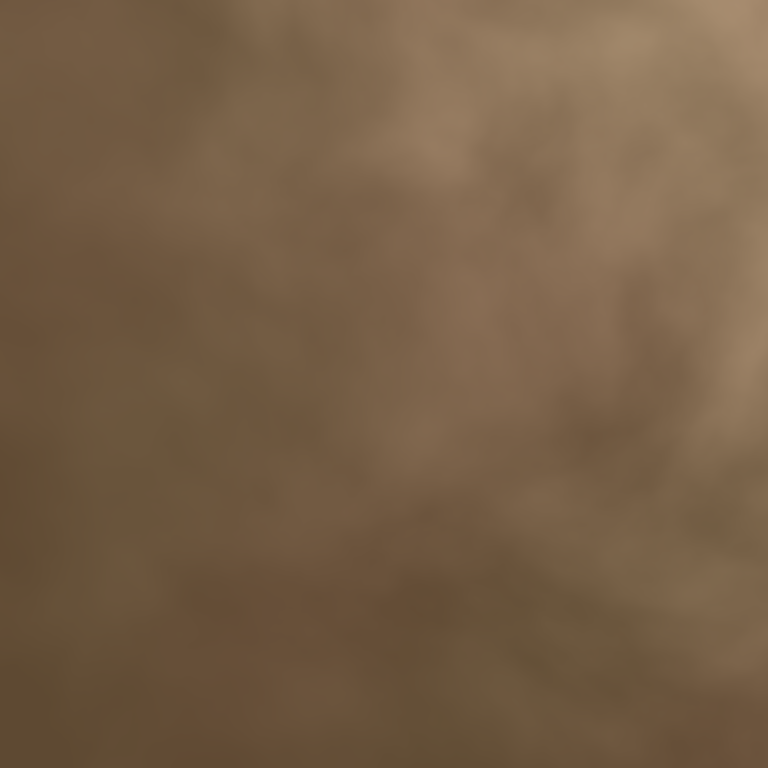
This texture is drawn by a Shadertoy shader. Its source:

```glsl
// Soft brown dust clouds, lit from the upper right and fading into dim haze.

const vec3 SHADOW_BROWN = vec3(0.370, 0.285, 0.195);
const vec3 LIT_TAN = vec3(0.640, 0.532, 0.422);
const vec3 RUST_SHIFT = vec3(0.010, -0.007, 0.003);

vec2 hashGradient(vec2 cell) {
    float angle = 6.2831853 * fract(sin(dot(cell, vec2(127.1, 311.7))) * 43758.5453);
    return vec2(cos(angle), sin(angle));
}

// Smooth gradient noise, roughly -0.6 to 0.6
float gradientNoise(vec2 p) {
    vec2 cell = floor(p);
    vec2 f = p - cell;
    vec2 blend = f * f * f * (f * (f * 6.0 - 15.0) + 10.0);
    float a = dot(hashGradient(cell), f);
    float b = dot(hashGradient(cell + vec2(1, 0)), f - vec2(1, 0));
    float c = dot(hashGradient(cell + vec2(0, 1)), f - vec2(0, 1));
    float d = dot(hashGradient(cell + vec2(1, 1)), f - vec2(1, 1));
    return mix(mix(a, b, blend.x), mix(c, d, blend.x), blend.y);
}

vec2 rotate(vec2 p, float angle) {
    float c = cos(angle), s = sin(angle);
    return vec2(c * p.x - s * p.y, s * p.x + c * p.y);
}

// Octaves turned against each other to hide the lattice
float cloudNoise(vec2 p, int octaves, float gain) {
    float sum = 0.0, amplitude = 1.0;
    for (int i = 0; i < octaves; i++) {
        sum += amplitude * gradientNoise(p);
        p = rotate(p, 0.65) * 2.03 + 17.3;
        amplitude *= gain;
    }
    return sum;
}

// Broad light: a wide dim area that climbs steeply to the upper right
float lightFalloff(vec2 uv) {
    return 0.01 + 0.13 * uv.x + 0.21 * uv.y + 0.66 * uv.x * uv.y;
}

// Billows bent by a slow warp, plus faint bands falling to the right
float billows(vec2 uv) {
    vec2 warp = vec2(gradientNoise(uv * 3.0 + 4.7), gradientNoise(uv * 3.0 + 31.2));
    vec2 p = uv + 0.08 * warp;
    vec2 banded = rotate(p, 0.6) * vec2(3.0, 6.5);
    return 0.85 * cloudNoise(p * 5.2 + 8.4, 5, 0.42)
         + 0.45 * cloudNoise(banded + 2.6, 3, 0.38);
}

void mainImage(out vec4 fragColor, in vec2 fragCoord) {
    vec2 uv = fragCoord / iResolution.xy;

    // Clouds gain contrast where the light is strong
    float exposure = smoothstep(0.25, 1.0, 0.75 * uv.x + 0.40 * uv.y);
    float light = lightFalloff(uv) + mix(0.13, 0.43, exposure) * billows(uv);
    light = clamp(light, 0.0, 1.08);

    // Slow drift between olive and rust
    float hueDrift = gradientNoise(uv * 2.6 + 51.0);
    vec3 color = mix(SHADOW_BROWN, LIT_TAN, light) + RUST_SHIFT * hueDrift;

    fragColor = vec4(color, 1.0);
}
```
